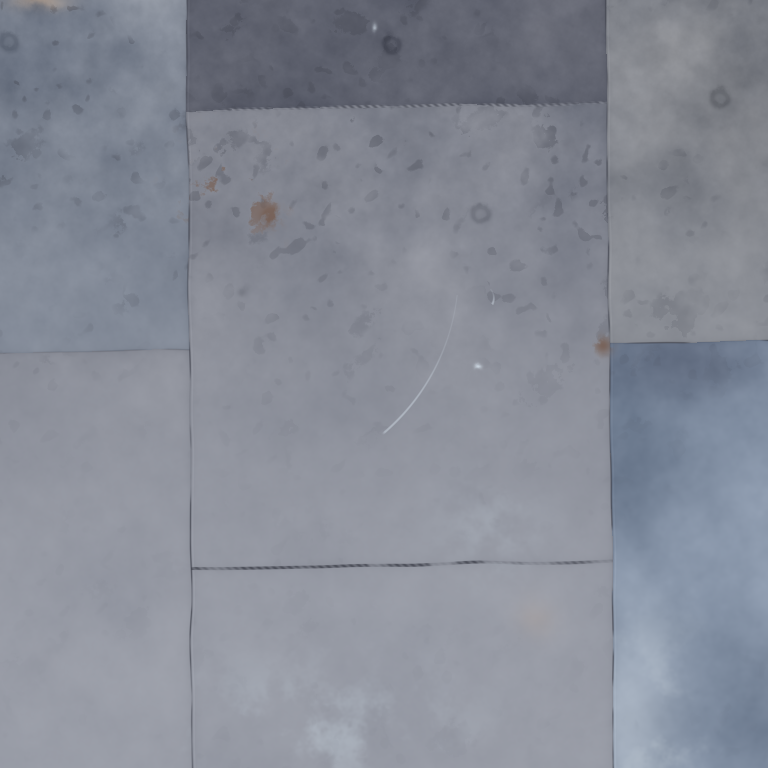
This texture is drawn by a WebGL 1 fragment shader. Its source:

```glsl
precision highp float;
// Worn blue-grey stone slabs in three staggered columns, with thin joints, pits, rust and scratches.
uniform vec2 u_resolution;

#define PITCH vec2(0.5495, 0.598)
#define JOINT_WIDTH 0.0009
#define ROPE_WIDTH 0.0019
#define PIT_STRENGTH 0.38
#define PALE vec3(0.598, 0.612, 0.652)
#define SLATE vec3(0.515, 0.527, 0.567)
#define DARK vec3(0.378, 0.390, 0.438)
#define BLUE vec3(0.492, 0.545, 0.622)
#define RUST vec3(0.45, 0.34, 0.28)
#define CHALK vec3(0.72, 0.76, 0.80)
#define GROUT vec3(0.27, 0.28, 0.32)

float hash(vec2 p) {
  return fract(sin(dot(p, vec2(127.1, 311.7))) * 43758.5);
}

// Cellular noise: soft light and dark dots around one random point per cell.
float cells(vec2 p) {
  float sum = 0.0;
  for (int y = -1; y <= 1; y++) {
    for (int x = -1; x <= 1; x++) {
      vec2 cell = floor(p) + vec2(float(x), float(y));
      vec2 d = p - cell - vec2(hash(cell), hash(cell + 17.3));
      float w = max(0.0, 1.0 - dot(d, d));
      sum += (2.0 * hash(cell + 41.9) - 1.0) * w * w;
    }
  }
  return sum;
}

// Octaves of cellular noise, about -1 to 1.
float mottle(vec2 p) {
  float sum = 0.0, amp = 0.5;
  for (int i = 0; i < 5; i++) {
    sum += amp * cells(p);
    p = mat2(0.8, 0.6, -0.6, 0.8) * p * 2.1 + 5.7;
    amp *= 0.6;
  }
  return sum;
}

float blob(vec2 p, vec2 centre, vec2 radius) {
  vec2 d = (p - centre) / radius;
  return exp(-dot(d, d));
}

float line(float d, float halfWidth, float px) {
  return 1.0 - smoothstep(halfWidth - px * 0.8, halfWidth + px * 0.8, abs(d));
}

// Arc between two angles, thinning towards the second.
float scratch(vec2 p, vec2 centre, float radius, vec2 span, float px) {
  vec2 q = p - centre;
  float t = (atan(q.y, q.x) - span.x) / (span.y - span.x);
  float ends = smoothstep(0.0, 0.03, t) * (1.0 - 0.7 * smoothstep(0.2, 0.8, t)) * step(t, 1.0);
  return ends * line(length(q) - radius, mix(0.0014, 0.0006, clamp(t, 0.0, 1.0)), px);
}

float ringMark(vec2 p, vec2 centre) {
  float d = (length(p - centre) - 0.010) / 0.004;
  return exp(-d * d) + 0.4 * blob(p, centre, vec2(0.009));
}

void main() {
  vec2 uv = gl_FragCoord.xy / u_resolution;
  float px = 1.0 / min(u_resolution.x, u_resolution.y);

  // Slab layout: slightly leaning columns, side columns shifted by half a slab
  float wobble = 0.002 * cells(uv * 14.0);
  float across = (uv.x - 0.25 + uv.y * (0.0065 + 0.009 * (uv.x - 0.25)) + wobble) / PITCH.x;
  float column = floor(across);
  float middle = 1.0 - abs(sign(column));
  float up = (uv.y - 0.016 * (uv.x - 0.5) + wobble - mix(0.548, 0.263, middle)) / PITCH.y;
  float row = floor(up);
  float rightSide = step(0.5, column);
  float dark = middle * step(0.5, row);
  float blue = rightSide * step(row, -0.5);
  float upperSide = (1.0 - middle) * step(-0.5, row);

  // Stone tone
  vec2 stone = uv + vec2(column, row) * vec2(3.7, 5.3);
  float age = smoothstep(0.35, 0.95, uv.y);
  float broad = mottle(stone * 7.0);
  float fine = mottle(stone * 36.0 + 4.0);
  vec3 color = mix(PALE, SLATE, smoothstep(0.1, 0.92, uv.y));
  color += upperSide * mix(vec3(-0.035, -0.018, -0.005), vec3(0.005, 0.005, -0.006), rightSide);
  color -= 0.08 * rightSide * blob(uv, vec2(0.95, 0.88), vec2(0.13, 0.17));
  vec3 cloudy = BLUE - vec3(0.09, 0.10, 0.10) * blob(uv, vec2(0.89, 0.53), vec2(0.10, 0.05));
  cloudy += vec3(0.15, 0.14, 0.12) * blob(uv, vec2(0.82, 0.06), vec2(0.06, 0.13));
  color = mix(color, cloudy + 0.06 * broad, blue);
  color = mix(color, DARK, dark);

  // Mottling, pale scuffs low down, pits and ring marks higher up
  color += broad * mix(0.022, 0.095, age) * (1.0 - 0.45 * dark) * vec3(1.0, 0.95, 0.85);
  color += fine * mix(0.011, 0.036, age);
  float low = blob(uv, vec2(0.42, 0.05), vec2(0.17, 0.08)) + 0.5 * blob(uv, vec2(0.64, 0.31), vec2(0.07))
            + blue * blob(uv, vec2(0.84, 0.06), vec2(0.1, 0.12));
  color = mix(color, CHALK, 0.55 * min(low, 1.0) * smoothstep(0.0, 0.6, mottle(stone * 12.0 + 9.0)));
  float pits = smoothstep(0.55, 0.85, cells(stone * 75.0 + 0.5 * fine))
             + smoothstep(0.62, 0.95, cells(stone * 34.0 + fine));
  color = mix(color, GROUT, PIT_STRENGTH * min(pits, 1.0) * mix(0.08, 1.0, age) * smoothstep(-0.35, 0.35, -broad));
  vec2 rough = uv + 0.006 * vec2(broad, fine);
  float rings = ringMark(rough, vec2(0.51, 0.942)) + ringMark(rough, vec2(0.625, 0.723))
              + ringMark(rough, vec2(0.01, 0.945)) + ringMark(rough, vec2(0.94, 0.872))
              + blob(rough, vec2(0.315, 0.62), vec2(0.006));
  color -= 0.075 * min(rings, 1.0);

  // Rust flecks and stains
  float rusty = blob(uv, vec2(0.30, 0.745), vec2(0.06, 0.06)) * smoothstep(0.3, 0.6, fine);
  rusty += (blob(uv, vec2(0.355, 0.718), vec2(0.014)) + blob(uv, vec2(0.785, 0.55), vec2(0.012))) * smoothstep(-0.1, 0.4, fine);
  color = mix(color, RUST, 0.75 * min(rusty, 1.0));
  color += vec3(0.20, 0.12, 0.03) * blob(rough, vec2(0.05, 1.0), vec2(0.035, 0.012));
  color += vec3(0.025, 0.003, -0.02) * blob(rough, vec2(0.70, 0.195), vec2(0.025));

  // Scratches and chips
  float marks = 0.55 * scratch(uv, vec2(0.320, 0.647), 0.277, vec2(-0.877, -0.112), px);
  marks += 0.5 * scratch(uv, vec2(0.625, 0.612), 0.018, vec2(-0.5, 0.7), px);
  marks += blob(rough, vec2(0.624, 0.521), vec2(0.004)) + 0.7 * blob(rough, vec2(0.487, 0.964), vec2(0.003, 0.006));
  color = mix(color, CHALK + 0.06, min(marks, 1.0));

  // Joints: broken lines at the sides, twisted strands across the middle column
  float gapX = (across - floor(across + 0.5)) * PITCH.x;
  float gapY = (up - floor(up + 0.5)) * PITCH.y;
  float high = step(0.56, uv.y);
  float worn = clamp(0.7 + 0.9 * cells(uv * 38.0), 0.2, 1.0);
  float strand = 0.5 + 0.5 * sin(uv.x * 628.0 + gapY * 700.0);
  vec3 rope = mix(GROUT, SLATE, strand * mix(0.5, 0.7, high) + 0.3 * high);
  color += 0.03 * line(gapX - 0.003, JOINT_WIDTH, px);
  color -= 0.035 * exp(-abs(gapX) * 200.0) + 0.03 * exp(-abs(gapY) * 200.0);
  float sideStrength = mix(0.25, 0.75, rightSide);
  color = mix(color, mix(GROUT, rope, middle), worn * line(gapY, mix(JOINT_WIDTH, ROPE_WIDTH, middle), px) * mix(sideStrength, 0.9, middle));
  color = mix(color, GROUT, worn * 0.75 * line(gapX, JOINT_WIDTH, px));
  gl_FragColor = vec4(clamp(color, 0.0, 1.0), 1.0);
}
```
